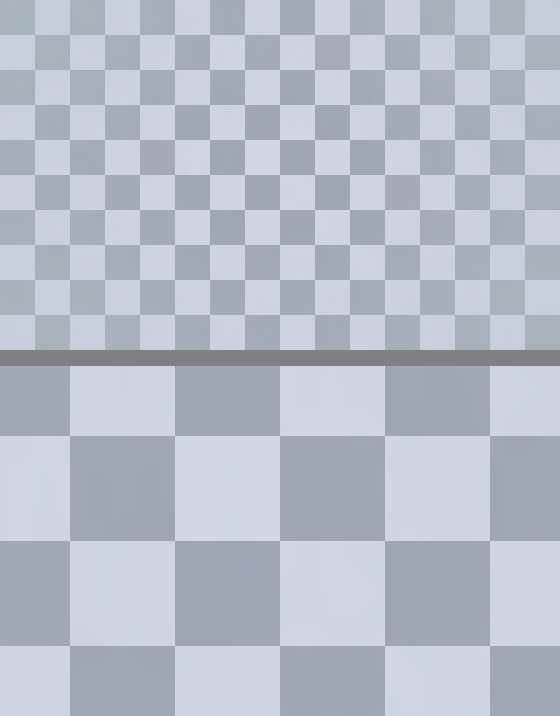
Top, the full canvas; bottom, a detail of the centre.
This pattern is drawn by a WebGL 1 fragment shader. Its source:

```glsl
precision highp float;
// Pale blue-grey checkerboard with a soft central glow and faint mottled wear.

uniform vec2 u_resolution;

const vec2 CELLS = vec2(16.0, 10.0);           // even counts keep the tiling seamless
const vec3 LIGHT_CENTRE = vec3(0.815, 0.840, 0.893);
const vec3 LIGHT_EDGE = vec3(0.775, 0.803, 0.860);
const vec3 DARK_CENTRE = vec3(0.622, 0.653, 0.709);
const vec3 DARK_EDGE = vec3(0.660, 0.706, 0.740);
const vec3 WARM_TINT = vec3(0.012, -0.006, 0.000);
const vec2 GLOW_WEIGHT = vec2(0.62, 0.38);     // horizontal and vertical falloff
const float CELL_VARIATION = 0.007;
const float WEAR_STRENGTH = 0.007;
const vec2 WEAR_GRID = vec2(64.0, 20.0);       // whole lattice counts, so the wear wraps
const float TAU = 6.2831853;

float hash(vec2 p) {
  vec3 q = fract(vec3(p.xyx) * 0.1031);
  q += dot(q, q.yzx + 33.33);
  return fract((q.x + q.y) * q.z);
}

// Value noise whose lattice repeats after the given period.
float wrappedNoise(vec2 p, vec2 period) {
  vec2 cell = floor(p);
  vec2 f = fract(p);
  f = f * f * (3.0 - 2.0 * f);
  vec2 a = mod(cell, period);
  vec2 b = mod(cell + 1.0, period);
  return mix(mix(hash(a), hash(vec2(b.x, a.y)), f.x),
             mix(hash(vec2(a.x, b.y)), hash(b), f.x), f.y);
}

// Square wave of +1 and -1 per cell, smoothed over one pixel.
vec2 squareWave(vec2 p, vec2 pixel) {
  vec2 parity = 1.0 - 2.0 * mod(floor(p), 2.0);
  vec2 edge = 0.5 - abs(fract(p) - 0.5);
  return parity * clamp(edge / (0.5 * pixel), 0.0, 1.0);
}

void main() {
  vec2 uv = gl_FragCoord.xy / u_resolution;
  vec2 p = uv * CELLS;

  // Checker mask: the lower left cell is light
  vec2 wave = squareWave(p, CELLS / u_resolution);
  float lightMask = 0.5 + 0.5 * wave.x * wave.y;

  // Periodic glow, strongest at the centre
  float glow = dot(0.5 - 0.5 * cos(TAU * uv), GLOW_WEIGHT);
  vec3 light = mix(LIGHT_EDGE, LIGHT_CENTRE, glow);
  vec3 dark = mix(DARK_EDGE, DARK_CENTRE, glow);

  // Some dark cells near the centre lean warm
  float cellHash = hash(mod(floor(p), CELLS) + 7.0);
  dark += WARM_TINT * smoothstep(0.7, 1.0, cellHash) * glow;
  vec3 colour = mix(dark, light, lightMask);

  // Slight cell variation and upright streaks
  colour += CELL_VARIATION * (cellHash - 0.5);
  colour += WEAR_STRENGTH * (wrappedNoise(uv * WEAR_GRID, WEAR_GRID) - 0.5);

  gl_FragColor = vec4(colour, 1.0);
}
```
